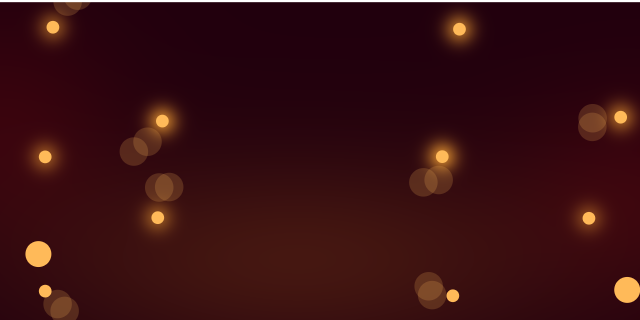
A Shadertoy shader for this background:

```glsl
#define SPARK_COUNT 10
#define SPARK_RADIUS 0.0198
#define LANTERN_RADIUS 0.0405
#define BOKEH_RADIUS 0.0445
#define BOKEH_ALPHA 0.19
#define GLOW_SIZE 0.046
#define TOP_LINE 0.0068
#define NIGHT vec3(0.130, 0.000, 0.050)
#define EMBER vec3(0.140, 0.090, 0.016)
#define CRIMSON vec3(0.090, 0.012, 0.002)
#define AMBER vec3(1.000, 0.730, 0.350)
#define GLOW_COLOR vec3(0.950, 0.620, 0.200)

// Three random values in 0..1 from one seed, without sine
vec3 hash3(float seed) {
    vec3 q = fract(vec3(seed) * vec3(0.1031, 0.1030, 0.0973));
    q += dot(q, q.yzx + 33.33);
    return fract((q.xxy + q.yzz) * q.zyx);
}

// Antialiased disc coverage
float disc(vec2 p, vec2 center, float radius, float pixel) {
    return clamp(0.5 + (radius - length(p - center)) / pixel, 0.0, 1.0);
}

float bell(vec2 v) {
    return exp(-dot(v, v));
}

// Sparks zigzag down both flanks and leave the middle empty
vec2 sparkPosition(int i, float halfWidth) {
    int side = i % 2;
    int row = i / 2;
    vec2 jitter = hash3(float(i) + 11.0).xy - 0.5;
    float reach = (side + row) % 2 == 0 ? 0.89 : 0.46;
    float x = (float(side) * 2.0 - 1.0) * (reach + 0.18 * jitter.x);
    float y = 0.87 - 0.2 * float(row) + 0.11 * jitter.y;
    return vec2(halfWidth * (1.0 + x), y);
}

// Dark sky, warm floor light and red flanks
vec3 backdrop(vec2 p, float halfWidth) {
    vec2 q = vec2(p.x / halfWidth, p.y);
    vec3 color = NIGHT;
    color += EMBER * bell((q - vec2(0.93, 0.19)) / vec2(0.85, 0.32));
    color += CRIMSON * bell((q - vec2(0.0, 0.60)) / vec2(0.38, 0.36));
    color += CRIMSON * bell((q - vec2(2.0, 0.40)) / vec2(0.42, 0.32));
    return color;
}

void mainImage(out vec4 fragColor, in vec2 fragCoord) {
    float pixel = 1.0 / iResolution.y;
    vec2 p = fragCoord * pixel;
    float halfWidth = 0.5 * iResolution.x * pixel;
    vec3 color = backdrop(p, halfWidth);

    // Soft glows, absent from the lowest row
    for (int i = 0; i < SPARK_COUNT; i++) {
        float strength = i / 2 == 4 ? 0.0 : mix(0.35, 0.8, hash3(float(i) + 31.0).x);
        float glow = bell((p - sparkPosition(i, halfWidth)) / GLOW_SIZE);
        color = mix(color, GLOW_COLOR, strength * glow);
    }

    // Overlapping pairs of faint discs beside most sparks
    for (int i = 0; i < SPARK_COUNT; i++) {
        if (i % 3 == 1) continue;
        vec3 random = hash3(float(i) + 57.0);
        float angle = 6.2832 * random.x;
        vec2 direction = vec2(cos(angle), sin(angle));
        vec2 first = sparkPosition(i, halfWidth) + direction * mix(0.05, 0.10, random.y);
        vec2 second = first + direction.yx * mix(0.027, 0.06, random.z);
        color = mix(color, AMBER, BOKEH_ALPHA * disc(p, first, BOKEH_RADIUS, pixel));
        color = mix(color, AMBER, BOKEH_ALPHA * disc(p, second, BOKEH_RADIUS, pixel));
    }

    // Crisp spark cores
    for (int i = 0; i < SPARK_COUNT; i++) {
        color = mix(color, AMBER, disc(p, sparkPosition(i, halfWidth), SPARK_RADIUS, pixel));
    }

    // Two large lights in the lower corners
    for (float side = -1.0; side < 2.0; side += 2.0) {
        vec2 center = vec2(halfWidth * (1.0 + 0.92 * side) + 0.04, 0.15 - 0.056 * side);
        color = mix(color, AMBER, disc(p, center, LANTERN_RADIUS, pixel));
    }

    // Thin white line along the top edge
    float line = clamp(0.5 + (p.y - 1.0 + TOP_LINE) / pixel, 0.0, 1.0);
    color = mix(color, vec3(1.0), line);

    fragColor = vec4(color, 1.0);
}
```
